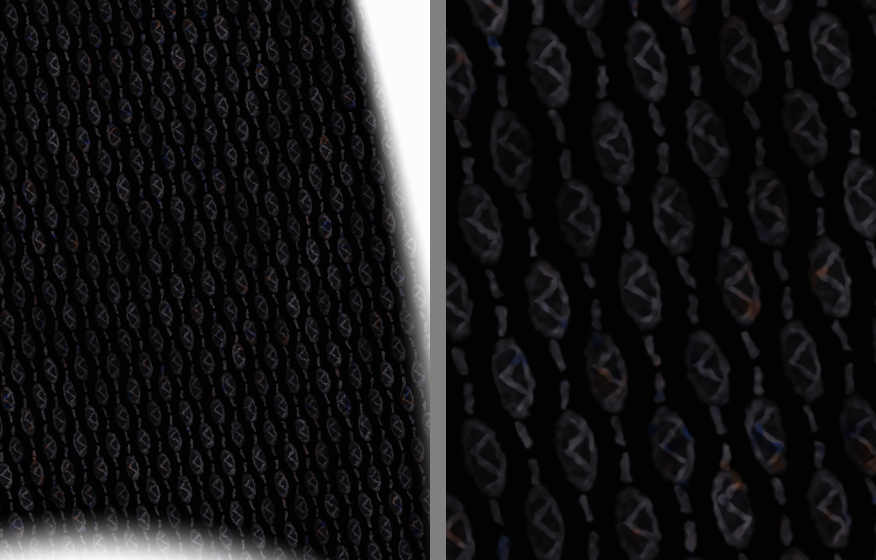
Left, the full canvas; right, a detail of the centre.
Reproduce this texture procedurally as a WebGL 2 fragment shader.

```glsl
#version 300 es
precision highp float;
// Black knitted mesh: slanted columns alternate a looped knot with two short
// stitches, neighbouring columns are staggered by half a repeat, and the cloth
// dissolves into white along its right and lower borders.

uniform vec2 u_resolution;
out vec4 fragColor;

// All lengths are fractions of the canvas height.
const vec2 REPEAT = vec2(0.0286, 0.0911);
const vec2 ANCHOR = vec2(0.335, 0.536);
const float COLUMN_LEAN = 0.20;
const float ROW_TILT = 0.06;
const vec2 KNOT_SIZE = vec2(0.0108, 0.0215);
const vec3 CLOTH = vec3(0.008, 0.008, 0.010);
const vec3 YARN = vec3(0.215, 0.200, 0.225);
const vec3 BLUE_FLECK = vec3(0.06, 0.11, 0.28);
const vec3 RUST_FLECK = vec3(0.32, 0.18, 0.12);
const vec3 WHITE = vec3(0.99);

float hash(vec2 p) {
    vec3 q = fract(vec3(p.xyx) * 0.1031);
    q += dot(q, q.yzx + 33.33);
    return fract((q.x + q.y) * q.z);
}

float noise(vec2 p) {
    vec2 i = floor(p), f = fract(p);
    f = f * f * (3.0 - 2.0 * f);
    float low = mix(hash(i), hash(i + vec2(1, 0)), f.x);
    float high = mix(hash(i + vec2(0, 1)), hash(i + vec2(1, 1)), f.x);
    return mix(low, high, f.y);
}

// Soft line of the given half width around distance zero.
float stroke(float dist, float halfWidth, float blur) {
    return 1.0 - smoothstep(halfWidth - blur, halfWidth + blur, abs(dist));
}

float segmentDistance(vec2 p, vec2 a, vec2 b) {
    vec2 ab = b - a;
    return length(p - a - ab * clamp(dot(p - a, ab) / dot(ab, ab), 0.0, 1.0));
}

// Oval loop crossed by a zigzag strand; seed varies its bends.
float knot(vec2 p, vec2 size, float seed, float blur) {
    vec2 n = p / size;
    float oval = (length(n) - 0.92) * size.x;
    float zig = abs(fract(n.y * 0.85 + 0.25 + 0.3 * seed) * 2.0 - 1.0) - 0.5;
    float crossing = (p.x - size.x * (1.3 * zig + 0.15)) * 0.66;
    float inside = 1.0 - smoothstep(0.85, 1.1, length(n));
    float loop = stroke(oval, 0.0019, blur) * (0.6 + 0.3 * n.x * sign(seed - 0.3));
    return max(loop, inside * max(0.25, stroke(crossing, 0.0021, blur)));
}

// Two slim stitches bridging the gap between knots of one column.
float stitches(vec2 p, float period, float blur) {
    vec2 q = vec2(p.x, abs(p.y) - 0.375 * period);
    float d = segmentDistance(q, vec2(-0.0012, -0.0062), vec2(0.0012, 0.0062));
    return stroke(d, 0.0025, blur);
}

// Yarn coverage of the staggered lattice, with wear from cell to cell.
float knit(vec2 p, float blur) {
    vec2 q = p - ANCHOR;
    q += 0.005 * (vec2(noise(p * 14.0), noise(p * 14.0 + 40.0)) - 0.5);
    vec2 grid = vec2(q.x + COLUMN_LEAN * q.y, q.y - ROW_TILT * q.x) / REPEAT;
    float column = floor(grid.x + 0.5);
    grid.y += 0.5 * mod(column, 2.0);
    vec2 cell = vec2(column, floor(grid.y + 0.5));
    float seed = hash(cell + 71.0);
    vec2 jitter = vec2(seed, hash(cell + 133.0)) - 0.5;
    vec2 local = (grid - cell) * REPEAT;
    vec2 frayed = local + 0.003 * (vec2(noise(p * 210.0), noise(p * 210.0 + 60.0)) - 0.5);
    float loops = knot(frayed - jitter * vec2(0.002, 0.005), KNOT_SIZE, seed, blur);
    float links = stitches(frayed, REPEAT.y, blur) * 0.85;
    float wear = mix(0.65, 1.1, hash(cell + 19.0)) * mix(0.75, 1.15, noise(p * 9.0));
    return max(loops, links) * wear;
}

// Yarn colour with sparse blue and rust flecks.
vec3 yarnColor(vec2 p) {
    float grain = mix(0.45, 1.25, noise(p * 260.0));
    float patches = smoothstep(0.35, 0.75, noise(p * 18.0 + 9.0));
    float blue = smoothstep(0.70, 0.92, noise(p * 95.0 + 27.0)) * patches;
    float rust = smoothstep(0.72, 0.95, noise(p * 95.0 + 88.0)) * patches;
    return mix(mix(YARN, BLUE_FLECK, blue * 0.8), RUST_FLECK, rust * 0.8) * grain;
}

// White haze: a leaning right border and a bowed lower border.
float haze(vec2 p) {
    float drop = 1.0 - p.y;
    float rightEdge = 0.632 + 0.24 * drop - 0.06 * drop * drop;
    float softness = 0.023 + 0.035 * drop;
    float right = smoothstep(-softness, softness, p.x - rightEdge);
    float offset = p.x - 0.17;
    float lowerEdge = 0.043 - 0.46 * offset * offset;
    float lower = smoothstep(-0.052, 0.052, lowerEdge - p.y);
    return 1.0 - (1.0 - right) * (1.0 - lower);
}

void main() {
    vec2 p = gl_FragCoord.xy / u_resolution.y;
    float blur = max(0.0013, 0.75 / u_resolution.y);
    vec3 yarn = yarnColor(p) * knit(p, blur);
    float fade = haze(p);
    vec3 color = mix(CLOTH + yarn, WHITE, fade);
    color += yarn * fade * (1.0 - fade);
    fragColor = vec4(clamp(color, 0.0, 1.0), 1.0);
}
```
